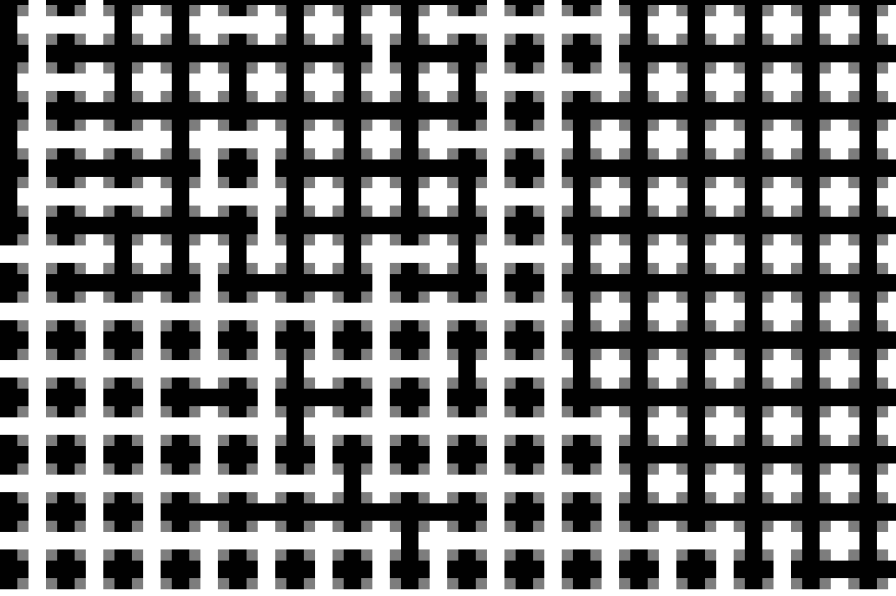
Give the GLSL for this pattern, as a Shadertoy shader.

```glsl
#define TRACKS 20.8              // half-repeats over the canvas height
#define TRACK_WIDTH 0.61         // track width as a share of its spacing
#define OFFSET vec2(0.30, -0.13) // centre of the first track, from top left
#define INK 0.005
#define PAPER 1.0
#define GREY 0.49
#define DENSE 0.80               // chance of an ink bridge in the busy block
#define SPARSE 0.19              // chance of an ink bridge in the loose block
#define SEED 3.7

float hash(vec2 p) {
    vec3 q = fract(vec3(p.xyx) * 0.1031 + SEED * 0.137);
    q += dot(q, q.yzx + 33.33);
    return fract((q.x + q.y) * q.z);
}

float insideBox(vec2 p, vec2 lo, vec2 hi) {
    vec2 s = step(lo, p) * step(p, hi);
    return s.x * s.y;
}

// Chance that the crossing at this track index is an ink bridge
float inkChance(vec2 id) {
    // Solid lattice behind a bowed boundary on the right
    float fromMiddle = id.y - 9.0;
    float boundary = 19.3 + 0.04 * fromMiddle * fromMiddle
                   + 2.0 * max(id.y - 18.0, 0.0);
    float solid = step(boundary, id.x);

    // Busy block above, loose block below, thin runs at the sides
    float busy = DENSE * insideBox(id, vec2(2.5, -0.5), vec2(16.5, 10.5));
    float loose = SPARSE * insideBox(id, vec2(5.5, 10.5), vec2(16.5, 19.5));
    float run = insideBox(id, vec2(6.5, 17.5), vec2(15.5, 18.5));
    float rim = insideBox(id, vec2(-0.5), vec2(0.5, 8.5));
    return max(max(solid, run), max(rim, max(busy, loose)));
}

// Tone of the square where two tracks meet
float crossingTone(vec2 id, vec2 parity) {
    if (parity.x == parity.y) return parity.x;
    return step(inkChance(id), hash(id));
}

void mainImage(out vec4 fragColor, in vec2 fragCoord) {
    // Track space, counted from the top left
    vec2 p = vec2(fragCoord.x, iResolution.y - fragCoord.y);
    p = p / iResolution.y * TRACKS - OFFSET;
    vec2 id = floor(p + 0.5);
    vec2 parity = mod(id, 2.0);

    // Smooth coverage of the vertical and horizontal tracks
    float pixel = TRACKS / iResolution.y;
    vec2 track = clamp((0.5 * TRACK_WIDTH - abs(p - id)) / pixel + 0.5, 0.0, 1.0);

    // Even tracks are ink, odd tracks are paper, gaps are grey
    vec2 tone = mix(vec2(INK), vec2(PAPER), parity);
    float crossing = mix(INK, PAPER, crossingTone(id, parity));
    float betweenColumns = mix(GREY, tone.y, track.y);
    float onColumn = mix(tone.x, crossing, track.y);
    fragColor = vec4(vec3(mix(betweenColumns, onColumn, track.x)), 1.0);
}
```
